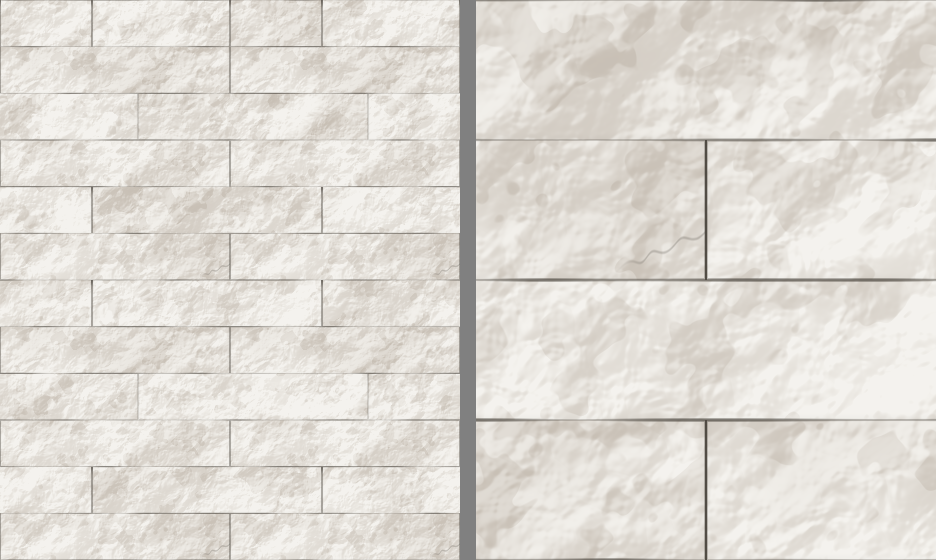
Left, the full canvas; right, a detail of the centre.
Write a Shadertoy shader that draws this texture.

```glsl
// Split-face pale stone cladding: twelve courses of long blocks, two per course.
// Each block has its own seeded relief (slanted value noise plus cellular chips),
// lit from the upper left; thin uneven dark joints separate the blocks.

#define COURSES 12.0
#define CANVAS_UNITS 10.0
#define BLOCK_LENGTH 5.0
#define JOINT_HALF_WIDTH 0.0095
#define RELIEF_CONTRAST 0.42
#define CHIP_DEPTH 0.08
#define STAIN_STRENGTH 0.4
#define BROAD_VARIATION 0.7
#define BLOCK_TINT 0.34
#define LIGHT_STONE vec3(0.94, 0.93, 0.91)
#define SHADED_STONE vec3(0.82, 0.793, 0.757)
#define JOINT_COLOR vec3(0.29, 0.27, 0.24)

const float TAU = 6.2831853;

vec2 hash2(vec2 p) {
    vec3 q = fract(p.xyx * vec3(0.1031, 0.1030, 0.0973));
    q += dot(q, q.yzx + 33.33);
    return fract((q.xx + q.yz) * q.zy);
}

float valueNoise(vec2 p) {
    vec2 i = floor(p), f = fract(p);
    f = f * f * (3.0 - 2.0 * f);
    return mix(mix(hash2(i).x, hash2(i + vec2(1, 0)).x, f.x),
               mix(hash2(i + vec2(0, 1)).x, hash2(i + vec2(1, 1)).x, f.x), f.y);
}

// Distance to the nearest scattered point
float cellNoise(vec2 p) {
    vec2 i = floor(p), f = fract(p);
    float nearest = 2.0;
    for (int y = -1; y <= 1; y++)
        for (int x = -1; x <= 1; x++) {
            vec2 cell = vec2(x, y);
            nearest = min(nearest, length(cell + hash2(i + cell) - f));
        }
    return nearest;
}

// Turns and squeezes the plane so that features rise to the right
vec2 slant(vec2 p) {
    return vec2(0.76 * p.x + 0.65 * p.y, 1.2 * (0.76 * p.y - 0.65 * p.x));
}

// Height of the broken stone face
float relief(vec2 p, vec2 seed) {
    vec2 q = slant(p) + seed;
    q += 0.1 * vec2(valueNoise(q * 3.7 + 9.0), valueNoise(q * 3.7 + 41.0));
    float height = -CHIP_DEPTH * cellNoise(q * 4.6);
    float frequency = 1.2;
    for (int i = 0; i < 5; i++) {
        height += 0.9 * valueNoise(q * frequency + float(i) * 17.3) / frequency;
        frequency *= 2.1;
    }
    return height;
}

// Raised rim around a shallow pit
float pitRim(vec2 p) {
    float d = (length(p - vec2(0.62, 0.48)) - 0.24) / 0.09;
    return 0.07 * exp(-d * d);
}

void mainImage(out vec4 fragColor, in vec2 fragCoord) {
    vec2 uv = fragCoord / iResolution.xy;
    vec2 grid = uv * vec2(CANVAS_UNITS, COURSES);
    vec2 pixel = vec2(CANVAS_UNITS, COURSES) / iResolution.xy;

    // Bond: odd courses align, even ones shift; the top course has extra cuts
    float course = COURSES - 1.0 - floor(grid.y);
    float kind = mod(course, 6.0);
    bool aligned = mod(course, 2.0) > 0.5;
    float shift = aligned ? 0.0 : (kind == 2.0 ? 3.0 : 2.0);
    float column = floor((grid.x - shift) / BLOCK_LENGTH);
    vec2 local = vec2(grid.x - shift - column * BLOCK_LENGTH, fract(grid.y));
    float blockLength = BLOCK_LENGTH;
    vec2 blockId = aligned ? vec2(0.0, kind) : vec2(mod(column, 2.0) + 1.0, course);
    if (course == 0.0) {
        bool cut = local.x > 3.0;
        blockLength = cut ? 2.0 : 3.0;
        local.x -= cut ? 3.0 : 0.0;
        blockId.x += cut ? 4.0 : 0.0;
    }
    vec2 seed = blockId * vec2(23.7, 31.3) + 50.0;

    // Slope toward the light sets the tone
    vec2 toLight = 0.022 * vec2(-0.6, 0.8);
    float slope = relief(local, seed) - relief(local + toLight, seed);
    if (kind == 3.0) slope += pitRim(local) - pitRim(local + toLight);
    float tone = 0.82 + RELIEF_CONTRAST * tanh(slope / 0.026);

    // Block tint, slow drift and ragged flat stains gathering under the top edge
    vec2 slanted = slant(local) + seed.yx;
    tone += BLOCK_TINT * (hash2(blockId + 7.0).x - 0.5);
    tone += BROAD_VARIATION * (valueNoise(slanted * vec2(0.9, 1.3)) - 0.5);
    float patches = valueNoise(slanted * vec2(2.6, 3.6))
                  + 0.6 * valueNoise(slanted * 9.0);
    tone -= STAIN_STRENGTH * smoothstep(0.9, 0.99, patches + 0.25 * (local.y - 0.6));
    vec3 color = mix(SHADED_STONE, LIGHT_STONE, clamp(tone, -0.3, 1.15));

    // Hairline crack in the lower right corner of some blocks
    float crackY = 0.08 + 0.27 * smoothstep(4.3, 5.0, local.x)
                 + 0.12 * (valueNoise(local.xx * 7.0 + seed) - 0.5);
    float crack = smoothstep(0.01 + pixel.y, 0.0, abs(local.y - crackY));
    crack *= smoothstep(4.3, 4.6, local.x) * step(4.5, kind);
    color = mix(color, JOINT_COLOR, 0.24 * crack);

    // Horizontal joints wear along their length; shifted upright ones gape at the top
    float jointId = mod(floor(grid.y + 0.5), COURSES);
    float wear = 0.5 + 0.5 * sin(TAU * 2.0 * uv.x + 2.4 * jointId
                                 + 2.0 * sin(TAU * 3.0 * uv.x + jointId));
    float gape = aligned ? 0.0 : 0.8 * smoothstep(0.8, 1.0, local.y);
    vec2 edge = vec2(min(local.x, blockLength - local.x), min(local.y, 1.0 - local.y));
    vec2 halfWidth = JOINT_HALF_WIDTH * vec2(1.0 + gape, 0.7 + 0.5 * wear);
    vec2 cover = clamp((halfWidth - edge) / pixel + 0.5, 0.0, 1.0);
    cover *= vec2(kind == 2.0 ? 0.35 : 0.95, 0.25 + 0.45 * wear);
    color *= 1.0 - 0.02 * smoothstep(0.06, 0.0, min(edge.x, local.y));
    color = mix(color, JOINT_COLOR, max(cover.x, cover.y));

    fragColor = vec4(color, 1.0);
}
```
